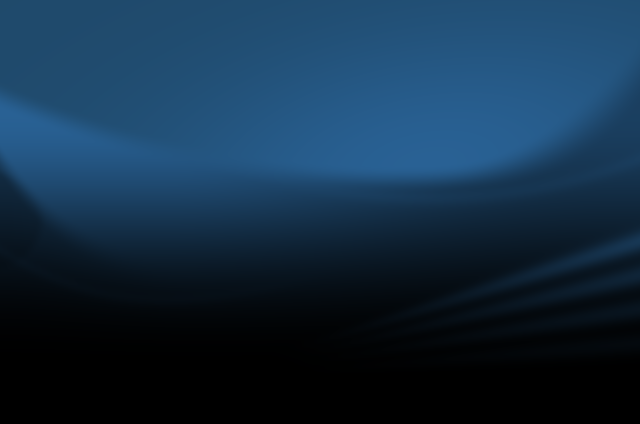
Give the GLSL for this background, as a Shadertoy shader.

```glsl
// Deep blue abstract backdrop: a glowing bowl-shaped wave fading to black, with soft light streaks.
#define BRIGHT_BLUE vec3(0.160, 0.380, 0.580)
#define DUSK_BLUE   vec3(0.122, 0.288, 0.420)
#define FLOOR_Y     0.12
#define HAZE_TOP    0.74
#define RIGHT_SHADE 0.35
#define EDGE_SOFT   0.033
#define RAY_COUNT   4
#define RAY_LIGHT   0.31

// Soft line profile: 1 on the line, falling to 0 over the width.
float softLine(float distance, float width) {
    float t = distance / width;
    return exp(-t * t);
}

// Valley curve with its own steepness on either side of the lowest point.
float valley(float x, vec2 lowest, float leftSteep, float rightSteep) {
    float dx = x - lowest.x;
    return lowest.y + (dx < 0.0 ? leftSteep : rightSteep) * dx * dx;
}

// Lower rim of the bright bowl.
float bowlRim(float x) {
    float dx = x - 0.62;
    return 0.576 + (dx < 0.0 ? 0.52 * dx * dx : 3.86 * pow(dx, 2.8));
}

// Blue haze below the bowl, dimmer toward the right.
float hazeLight(vec2 p) {
    float height = pow(smoothstep(FLOOR_Y, HAZE_TOP, p.y), 1.3);
    return height * (1.0 - RIGHT_SHADE * smoothstep(0.25, 0.95, p.x));
}

// Dark folded veil at the left side.
float veilShade(vec2 p) {
    float top = 0.30 + 0.33 * exp(-7.0 * p.x);
    float below = smoothstep(0.035, -0.045, p.y - top);
    float fold = below * (1.0 - smoothstep(0.0, 0.32, p.x));
    float disc = 1.0 - smoothstep(0.085, 0.105, length((p - vec2(-0.03, 0.48)) * vec2(1.0, 0.8)));
    return (1.0 - 0.36 * fold) * (1.0 - 0.15 * disc * below);
}

// Thin arcs of light: one under the bowl, one along the lower left.
float arcLight(vec2 p) {
    float underBowl = valley(p.x, vec2(0.68, 0.532), 0.7, 0.9);
    float lowerLeft = valley(p.x, vec2(0.25, 0.292), 1.9, 1.0);
    float light = 0.055 * softLine(p.y - underBowl, 0.018) * smoothstep(0.3, 0.65, p.x);
    light += 0.03 * softLine(p.y - lowerLeft, 0.014) * (1.0 - smoothstep(0.25, 0.55, p.x));
    return light;
}

// Fan of rays rising toward the right side.
float rayLight(vec2 p) {
    float light = 0.0;
    float reach = smoothstep(0.42, 1.05, p.x);
    for (int i = 0; i < RAY_COUNT; i++) {
        float n = float(i);
        float center = 0.43 - 0.08 * n - (0.47 - 0.115 * n) * (1.0 - p.x);
        float width = mix(0.012, 0.026, reach);
        light += RAY_LIGHT * (1.0 - 0.24 * n) * softLine(p.y - center, width);
    }
    return light * reach;
}

// Inside of the bowl, brightest just above its lowest part.
vec3 bowlColor(vec2 p) {
    vec2 q = p - vec2(0.67, 0.61);
    q.x -= 0.35 * q.y;
    float glow = exp(-dot(q * q, vec2(5.5, 9.0)));
    return mix(DUSK_BLUE, BRIGHT_BLUE, glow);
}

void mainImage(out vec4 fragColor, in vec2 fragCoord) {
    vec2 p = fragCoord / iResolution.xy;

    // Haze, veil and streaks
    float light = hazeLight(p) * veilShade(p) + arcLight(p) + rayLight(p);
    vec3 color = BRIGHT_BLUE * light;

    // Bowl laid over the haze, with a softer rim toward the right
    float soft = EDGE_SOFT + 0.05 * smoothstep(0.7, 1.0, p.x);
    float inside = smoothstep(-soft, soft, p.y - bowlRim(p.x));
    color = mix(color, bowlColor(p), inside);

    fragColor = vec4(color, 1.0);
}
```
